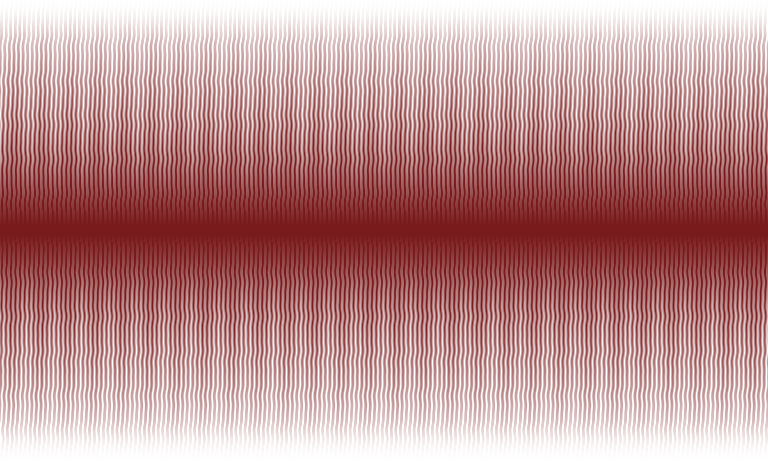
A Shadertoy shader for this background:

```glsl
// Fine wavy crimson threads, merging into a solid band at mid height and thinning to white.

const float TAU = 6.2831853;
const float THREADS = 168.0;
const float GROUPS = 28.0;

// Sideways drift of a thread: a lean towards both ends plus small ripples.
float threadDrift(float height) {
    float lean = 0.006 * height * height * height + 0.001 * height;
    float ripple = 0.0005 * sin(height * 46.0);
    float tremor = 0.0003 * sin(height * 83.0 + 1.3);
    return lean + ripple + tremor;
}

// Box-filtered share of a stripe of period one, seen through a soft footprint.
float stripeCoverage(float phase, float thickness, float footprint) {
    float offCentre = abs(fract(phase) - 0.5);
    float cover = clamp((0.5 * thickness - offCentre) / footprint + 0.5, 0.0, 1.0);
    cover = min(cover, thickness / footprint);
    return max(cover, 1.0 - (1.0 - thickness) / footprint);
}

void mainImage(out vec4 fragColor, in vec2 fragCoord) {
    vec2 uv = fragCoord / iResolution.xy;
    vec3 paper = vec3(1.0);
    vec3 crimson = vec3(0.475, 0.105, 0.11);

    // Signed height from the band, -1 to 1
    float height = (uv.y - 0.502) * 2.0;
    float far = abs(height);

    // Threads swell to fill the band; one gap in each group opens wider
    float x = uv.x - threadDrift(height);
    float groupLight = 0.5 + 0.5 * cos(x * TAU * GROUPS);
    float thickness = clamp(1.02 - far, 0.0, 1.0);
    thickness *= 1.0 - 0.2 * groupLight * smoothstep(0.1, 0.5, far);

    // Soft edges, never narrower than a pixel
    float footprint = max(0.6, THREADS / iResolution.x);
    float cover = stripeCoverage(x * THREADS, thickness, footprint);

    // Thread tips dissolve into the paper
    cover *= 1.0 - smoothstep(0.8, 1.04, far);

    fragColor = vec4(mix(paper, crimson, cover), 1.0);
}
```
